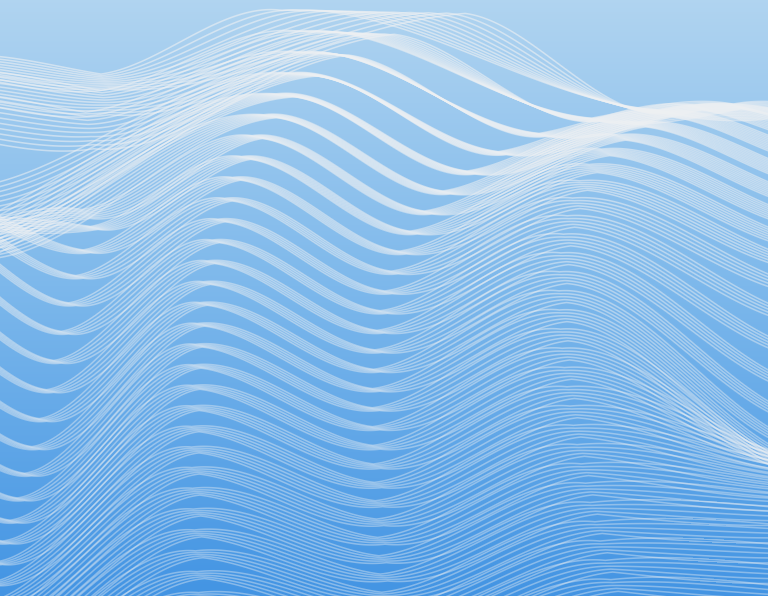
Give the GLSL for this background, as a Shadertoy shader.

```glsl
// Bundles of fine pale lines flowing in waves over a blue vertical gradient.

const vec3 SKY_TOP    = vec3(0.69, 0.83, 0.94);
const vec3 SKY_MIDDLE = vec3(0.48, 0.715, 0.92);
const vec3 SKY_BOTTOM = vec3(0.26, 0.58, 0.89);
const vec3 LINE_COLOR = vec3(0.93, 0.94, 0.95);

const int   BUNDLES = 30;
const int   NEARBY = 12;            // bundles that can reach one height
const float STRANDS_TOP = 11.0;
const float STRANDS_BOTTOM = 5.0;
const float FIRST_DEPTH = 0.02;     // height of the first crest, from the top
const float BUNDLE_GAP = 0.035;
const float DEEPEST_SWING = 0.34;   // largest drop of a line below its crest
const float HALF_WIDTH = 0.0013;
const float STRAND_SHIFT = 0.012;   // sideways fan of a bundle
const float SLOPE_FAN = 2.7;        // opening of a bundle between turning points
const float TOP_FAN = 0.25;         // extra fan of the uppermost crest
const float ALPHA_TOP = 0.62;
const float ALPHA_BOTTOM = 0.40;

// Turning points, left to right: crest, trough, crest, trough | crest, trough.
// Heights are measured from the top; spread parts the strands vertically.
struct Wave {
    vec4 x;      vec2 xRight;
    vec4 y;      vec2 yRight;
    vec4 spread; vec2 spreadRight;
};

float bump(float t, float center, float width) {
    float d = (t - center) / width;
    float q = max(1.0 - 0.3 * d * d, 0.0);
    return q * q * q;
}

Wave waveAtDepth(float t) {
    // Powers of one decay bend the turning points near the top
    float e = exp(-2.0 * t);
    float e2 = e * e;
    float e3 = e2 * e;
    float e4 = e2 * e2;

    float fold = bump(t, 0.16, 0.05);
    float leftX = min(0.137, 0.195 - 0.273 * t) - 0.29 * fold;
    float leftY = t + 0.117 + 0.17 * fold + 0.108 * smoothstep(0.25, 0.65, t);
    float leftRise = 0.028 + 0.122 * smoothstep(0.2, 0.4, t) - 0.085 * bump(t, 0.235, 0.04);
    float leftSpread = mix(0.8 + 1.2 * smoothstep(0.02, 0.1, t), 0.16,
                           smoothstep(0.12, 0.27, t));
    float lowSpread = 0.25 * smoothstep(0.55, 0.85, t);

    Wave w;
    w.x = vec4(leftX - 0.21, leftX,
               0.216 + 0.293 * e2 + 0.042 * t * t,
               0.445 + 0.24 * (e3 + e4) + 0.06 * t);
    w.xRight = vec2(0.688 + 0.378 * e3 + 0.104 * t * t, 1.07 + 0.1 * e4);
    w.y = vec4(leftY - leftRise, leftY, t,
               t + 0.13 + 0.06 * e4 * e4 * e4 - 0.07 * t * t);
    w.yRight = vec2(0.925 * t + 0.025 + 0.178 * e4 * e,
                    t + 0.15 + 0.095 * bump(t, 0.52, 0.13)
                    - 0.185 * smoothstep(0.5, 0.95, t));
    w.spread = vec4(leftSpread, leftSpread, vec2(0.16 + lowSpread));
    w.spreadRight = vec2(mix(0.25, 0.7, smoothstep(0.15, 0.4, t)), 0.4 + lowSpread);
    return w;
}

// Height and slope of the smooth curve through the turning points;
// lift moves it down where it runs between them.
vec2 heightAndSlope(float x, vec4 px, vec2 pxRight, vec4 py, vec2 pyRight, float lift) {
    vec4 span = vec4(px.yzw, pxRight.x) - px;
    vec4 rise = vec4(py.yzw, pyRight.x) - py;
    vec4 f = clamp((x - px) / span, 0.0, 1.0);
    float lastSpan = pxRight.y - pxRight.x;
    float lastRise = pyRight.y - pyRight.x;
    float g = clamp((x - pxRight.x) / lastSpan, 0.0, 1.0);
    vec4 arch = f * (1.0 - f);
    float lastArch = g * (1.0 - g);
    return vec2(py.x + dot(rise, f * f * (3.0 - 2.0 * f))
                + lastRise * g * g * (3.0 - 2.0 * g)
                + lift * (dot(arch, vec4(1.0)) + lastArch),
                6.0 * (dot(rise, arch / span) + lastRise * lastArch / lastSpan));
}

void mainImage(out vec4 fragColor, in vec2 fragCoord) {
    vec2 uv = fragCoord / iResolution.xy;
    float down = 1.0 - uv.y;
    float aspect = iResolution.x / iResolution.y;

    // Background gradient
    vec3 color = mix(SKY_TOP, SKY_MIDDLE, min(down * 2.0, 1.0));
    color = mix(color, SKY_BOTTOM, max(down * 2.0 - 1.0, 0.0));

    // Lines: the share of background left clear by all strands
    float alpha = mix(ALPHA_TOP, ALPHA_BOTTOM, smoothstep(0.0, 0.85, down));
    float clear = 1.0;
    int first = int(ceil((down - DEEPEST_SWING - FIRST_DEPTH) / BUNDLE_GAP));
    for (int i = 0; i < NEARBY; i++) {
        int b = first + i;
        if (b < 0 || b >= BUNDLES) continue;
        float t = FIRST_DEPTH + BUNDLE_GAP * float(b);
        Wave w = waveAtDepth(t);
        float topFan = TOP_FAN * exp(-20.0 * (t - FIRST_DEPTH));

        // Skip bundles too far above or below
        vec2 middle = heightAndSlope(uv.x, w.x, w.xRight, w.y, w.yRight, 0.0);
        float reach = 0.016 + 0.5 * BUNDLE_GAP * w.spread.x
                    + 0.012 * abs(middle.y) + 0.3 * topFan;
        if (abs(down - middle.x) > reach) continue;

        float strands = floor(mix(STRANDS_TOP, STRANDS_BOTTOM, smoothstep(0.08, 0.4, t)));
        for (float s = 0.5; s < strands; s += 1.0) {
            float offset = s / strands - 0.5;
            float lift = offset * BUNDLE_GAP;
            vec4 px = w.x + vec4(0.0, 0.0, offset * topFan, 0.0);
            vec2 line = heightAndSlope(uv.x - offset * STRAND_SHIFT, px, w.xRight,
                                       w.y + lift * w.spread, w.yRight + lift * w.spreadRight,
                                       lift * SLOPE_FAN);
            float slope = line.y / aspect;
            float dist = abs(down - line.x) * inversesqrt(1.0 + slope * slope);
            float cover = clamp((HALF_WIDTH - dist) * iResolution.y + 0.5, 0.0, 1.0);
            clear *= 1.0 - alpha * cover;
        }
    }
    fragColor = vec4(mix(LINE_COLOR, color, clear), 1.0);
}
```
